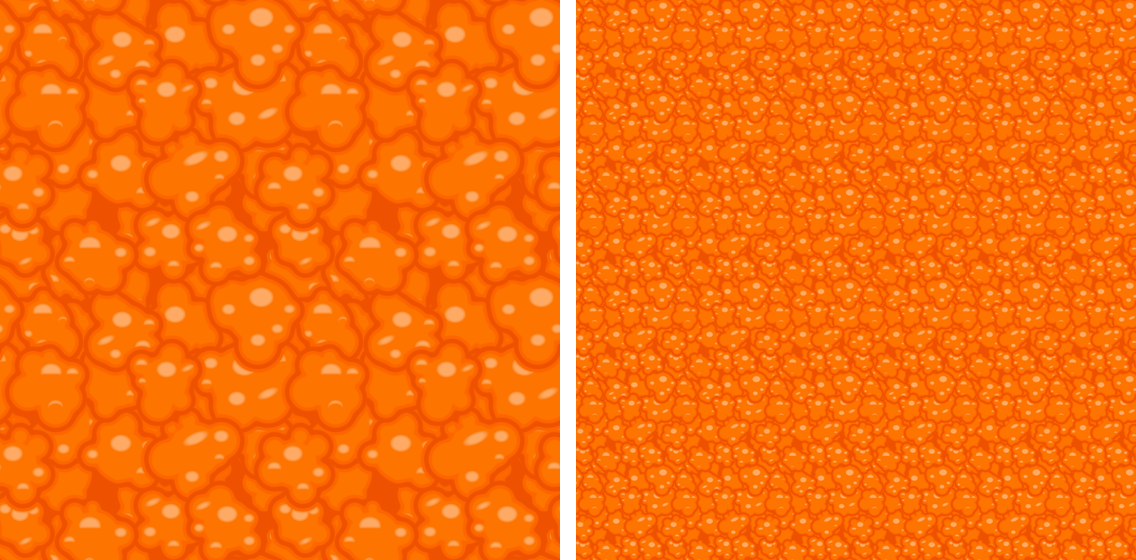
Left, the tile; right, the same tile 3 across and 3 down.
This texture is drawn by a Shadertoy shader. Its source:

```glsl
// Tiling bubbling lava: overlapping lobed blobs with dark gaps, rims and pale glints.
#define REPEATS 2.0      // tiles across and down
#define GRID 4           // blobs per tile side, in each of two layers
#define LOBES 6          // smaller circles around each core
#define GAP 0.016        // dark line between blobs, in tiles
#define RIM 0.012        // shaded border inside a blob, in tiles
#define BLEND 0.014      // roundness of the joins between lobes
#define SEED 11u
#define GAP_COLOR vec3(0.935, 0.32, 0.0)
#define RIM_COLOR vec3(0.99, 0.395, 0.0)
#define FILL_COLOR vec3(0.995, 0.455, 0.0)
#define GLINT_EDGE vec3(0.985, 0.59, 0.26)
#define GLINT_COLOR vec3(0.995, 0.665, 0.395)

// Integer hash: three values from 0 to 1 for a blob and one of its parts
vec3 hash3(int blob, int part) {
    uvec3 v = uvec3(uint(blob), uint(part), SEED) * 1664525u + 1013904223u;
    v.x += v.y * v.z; v.y += v.z * v.x; v.z += v.x * v.y;
    v ^= v >> 16u;
    v.x += v.y * v.z; v.y += v.z * v.x; v.z += v.x * v.y;
    return vec3(v >> 8u) / 16777216.0;
}

float smoothMin(float a, float b, float k) {
    float h = max(k - abs(a - b), 0.0) / k;
    return min(a, b) - h * h * k * 0.25;
}

float ellipse(vec2 p, vec2 r) {
    return (length(p / r) - 1.0) * min(r.x, r.y);
}

// Glint: an oval, a flat-bottomed dome, a crescent or a tilted streak
float glint(vec2 p, float width, float kind) {
    vec2 r = width * vec2(1.0, 0.8);
    if (kind > 0.9) {
        p = mat2(0.91, -0.41, 0.41, 0.91) * p;
        r = width * vec2(1.2, 0.5);
    }
    float d = ellipse(p, r);
    if (kind < 0.25) d = max(d, -p.y - 0.3 * r.y);
    else if (kind < 0.33) d = max(d, -ellipse(p + vec2(0.0, 0.8 * r.y), r * 1.2));
    return d;
}

// Returns depth inside the visible blob (x) and distance to its glints (y)
vec2 lava(vec2 p) {
    const int count = GRID * GRID;
    float cover = 1.0, depth = -1.0, shine = 1.0;

    // Blobs from the top of the stack down; the second layer fills the holes
    for (int i = 0; i < 2 * count; i++) {
        bool filler = i >= count;
        int cell = (i * 7 + 3) % count;
        vec3 h = hash3(i, 0);
        vec2 center = vec2(cell % GRID, cell / GRID) + 0.5 + (h.xy - 0.5) * 0.6;
        if (filler) center += 0.5;
        vec2 q = fract(p - center / float(GRID) + 0.5) - 0.5;
        float size = filler ? 0.1 : mix(0.075, 0.125, h.z);
        if (length(q) > 2.0 * size + 0.06) continue;

        // Core circle and its main glint
        float d = length(q) - size;
        vec2 lift = size * vec2(0.4 * h.y - 0.2, 0.42);
        float g = filler ? 1.0 : glint(q - lift, 0.01 + 0.27 * size, hash3(i, 40).x);

        // Lobes of uneven size and reach around the core
        for (int k = 1; k <= LOBES; k++) {
            vec3 a = hash3(i, k);
            float angle = 6.28318 * (float(k) + 0.8 * a.x) / float(LOBES);
            float radius = size * mix(0.25, 0.72, a.y * sqrt(a.y));
            vec2 c = q - size * mix(0.75, 1.12, a.z) * vec2(cos(angle), sin(angle));
            d = smoothMin(d, length(c) - radius, BLEND);

            // Glint on the lobe, kept clear of the main one
            vec3 b = hash3(i, k + LOBES);
            if (b.x < (filler ? 0.45 : 0.75) && sin(angle) < 0.72)
                g = min(g, glint(c - vec2(0.0, 0.4 * radius - 0.01), 0.009 + 0.25 * radius, b.y));
        }

        // Only the part not hidden by the blobs above
        float visible = min(-d, cover - GAP);
        if (visible > depth) { depth = visible; shine = g; }
        cover = min(cover, d);
    }
    return vec2(depth, max(shine, RIM - depth));
}

void mainImage(out vec4 fragColor, in vec2 fragCoord) {
    vec2 uv = fragCoord / iResolution.xy * REPEATS;
    float soft = REPEATS / min(iResolution.x, iResolution.y);
    vec2 field = lava(uv);

    vec3 color = mix(GAP_COLOR, RIM_COLOR, smoothstep(-soft, soft, field.x));
    color = mix(color, FILL_COLOR, smoothstep(-soft, soft, field.x - RIM));
    color = mix(color, GLINT_EDGE, smoothstep(soft, -soft, field.y));
    color = mix(color, GLINT_COLOR, smoothstep(soft, -soft, field.y + 0.005));
    fragColor = vec4(color, 1.0);
}
```
